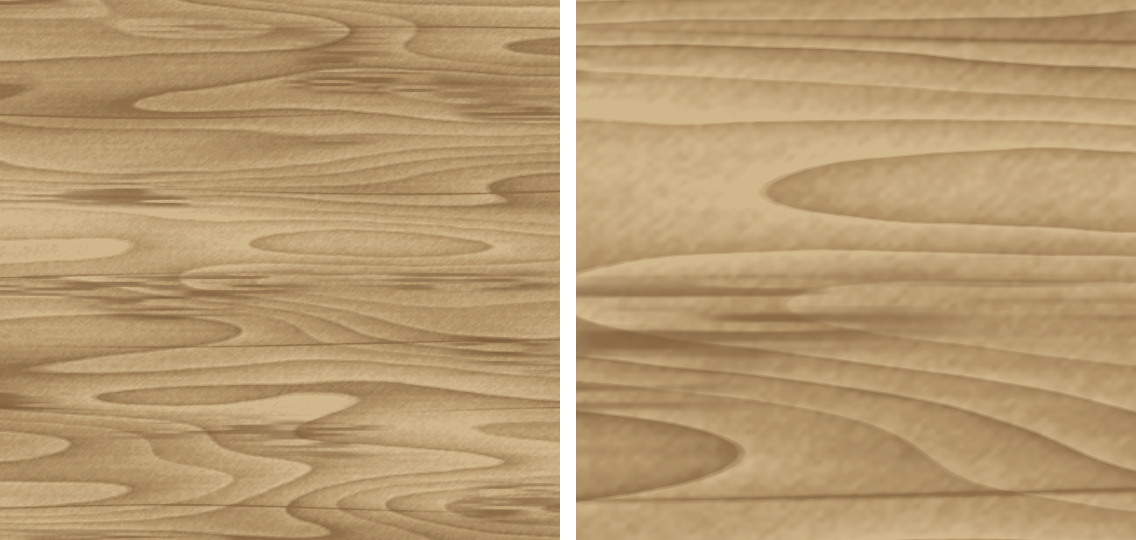
Left: the whole. Right: its middle third, enlarged.
This texture is drawn by a Shadertoy shader. Its source:

```glsl
const vec3 STREAK = vec3(0.47, 0.34, 0.21);
const vec3 DARK = vec3(0.56, 0.44, 0.29);
const vec3 TAN = vec3(0.71, 0.59, 0.42);
const vec3 PALE = vec3(0.82, 0.72, 0.55);
const float RING_TILT = 13.0;   // steady ring count across the height
const float RING_SWIRL = 6.5;   // ring count added by the waves
const float GRAIN_LEAN = 0.13;  // steepest slope of the grain
const float BASE_TONE = 0.58;
const float MOTTLE = 0.15;
const int WAVES = 7;
const int SEAMS = 7;

float hash(float n) {
    return fract(sin(n * 127.1 + 3.7) * 43758.5453);
}

float hash2(vec2 p) {
    return fract(sin(dot(p, vec2(127.1, 311.7))) * 43758.5453);
}

float valueNoise(vec2 p) {
    vec2 i = floor(p), f = fract(p);
    f = f * f * (3.0 - 2.0 * f);
    vec2 e = vec2(1.0, 0.0);
    return mix(mix(hash2(i), hash2(i + e.xy), f.x),
               mix(hash2(i + e.yx), hash2(i + e.xx), f.x), f.y);
}

// Layered sines, stretched along the grain
float layeredWaves(vec2 p, float seed) {
    float sum = 0.0, freq = 8.0;
    for (int i = 0; i < WAVES; i++) {
        float k = float(i) + seed;
        float lean = GRAIN_LEAN * (2.0 * hash(k) - 1.0);
        float bend = 0.7 * sin(p.x * (2.0 + 4.0 * hash(k + 40.0)) + k * 2.4);
        sum += pow(freq, -0.7) * sin(freq * (p.y + lean * p.x) + bend + 6.283 * hash(k + 80.0));
        freq *= 1.37;
    }
    return sum;
}

// Long, nearly straight dark lines
float seamLines(vec2 p) {
    float shade = 0.0;
    for (int i = 0; i < SEAMS; i++) {
        float k = float(i);
        float y = (k + 0.25 + 0.5 * hash(k + 11.0)) / float(SEAMS);
        y += 0.007 * sin(p.x * (2.5 + 3.0 * hash(k)) + k * 1.9);
        float d = p.y - y;
        float fade = 0.45 + 0.55 * sin(p.x * 4.0 + k * 2.7);
        float line = exp(-pow(d / 0.0019, 2.0));
        float glow = exp(-abs(d) / 0.007) * step(0.0, d);
        shade += max(fade, 0.12) * (0.55 * line + 0.2 * glow);
    }
    return shade;
}

void mainImage(out vec4 fragColor, in vec2 fragCoord) {
    vec2 p = fragCoord / iResolution.y;

    // Growth rings: pale start, dark sharp end
    vec2 q = p + vec2(0.0, 0.0025 * (valueNoise(p * vec2(22.0, 40.0)) - 0.5));
    float ring = RING_TILT * q.y + RING_SWIRL * layeredWaves(q, 5.0);
    float t = fract(ring);
    float edge = clamp(1.5 * fwidth(ring), 0.03, 0.5);
    float strength = hash(floor(ring) + 60.0);
    float early = exp(-3.0 * t) * smoothstep(0.0, edge, t);
    float late = pow(t, 5.0) * (1.0 - smoothstep(1.0 - edge, 1.0, t));

    float tone = BASE_TONE + 0.5 * layeredWaves(p * vec2(1.3, 1.0), 23.0);
    tone += 0.36 * early * (1.2 - 0.5 * strength);
    tone -= 0.65 * late * (0.25 + 0.75 * strength);
    tone -= seamLines(p);

    // Fine fibres and slanted mottling
    tone += 0.14 * (valueNoise(p * vec2(9.0, 170.0)) - 0.5);
    vec2 slant = vec2(p.x + 0.8 * p.y, p.y - 0.8 * p.x);
    tone += MOTTLE * (valueNoise(slant * vec2(75.0, 210.0)) - 0.5);
    tone += MOTTLE * (valueNoise(p * vec2(230.0, 260.0) + 31.0) - 0.5);

    vec3 colour = mix(DARK, TAN, smoothstep(-0.1, 0.65, tone));
    colour = mix(colour, PALE, clamp((tone - 0.55) / 0.45, 0.0, 1.0));

    // Broken brown streaks
    float patches = smoothstep(0.66, 0.92, valueNoise(p * vec2(3.2, 19.0) + 7.0));
    float dashes = smoothstep(0.25, 0.8, valueNoise(p * vec2(13.0, 185.0) + 50.0));
    colour = mix(colour, STREAK, 0.65 * patches * dashes);

    fragColor = vec4(colour, 1.0);
}
```
